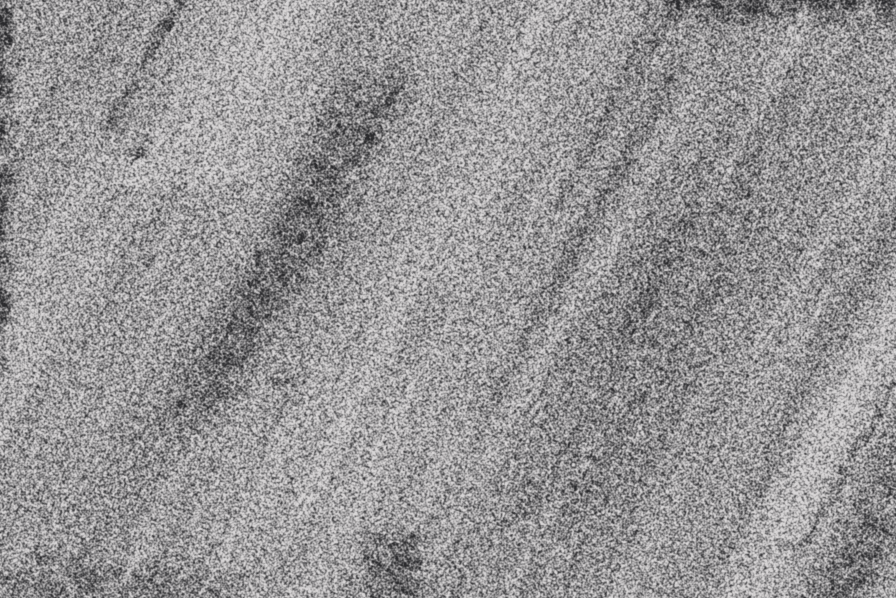
Reproduce this texture procedurally as a Shadertoy shader.

```glsl
// Pale chalk rubbed over dark rough paper in broad slanted strokes.
// A sheared frame turns the strokes into upright soft boxes; their summed
// pressure plus fine gradient-noise grain decides how much chalk sticks.

const vec3 PAPER = vec3(0.165, 0.165, 0.175);
const vec3 CHALK = vec3(0.845, 0.836, 0.838);
const float SLANT = 0.55;      // sideways run of a stroke per unit of height
const float PRESSURE = 0.605;  // mean chalk cover
const int STROKES = 30;

// Two random values in 0..1 for an integer cell
vec2 hash2(ivec2 cell, uint seed) {
    uvec2 v = uvec2(cell) * 1664525u + uvec2(seed, seed * 7u + 101u);
    v.x += v.y * 1664525u;
    v.y += v.x * 1664525u;
    v ^= v >> 16u;
    v.x += v.y * 1664525u;
    v.y += v.x * 1664525u;
    v ^= v >> 16u;
    return vec2(v & 65535u) / 65535.0;
}

float cornerSlope(ivec2 cell, vec2 offset, uint seed) {
    float angle = 6.2832 * hash2(cell, seed).x;
    return dot(vec2(cos(angle), sin(angle)), offset);
}

// Gradient noise, about -0.7..0.7
float gradientNoise(vec2 p, uint seed) {
    ivec2 cell = ivec2(floor(p));
    vec2 f = fract(p);
    vec2 u = f * f * f * (f * (f * 6.0 - 15.0) + 10.0);
    float a = cornerSlope(cell, f, seed);
    float b = cornerSlope(cell + ivec2(1, 0), f - vec2(1, 0), seed);
    float c = cornerSlope(cell + ivec2(0, 1), f - vec2(0, 1), seed);
    float d = cornerSlope(cell + ivec2(1, 1), f - vec2(1, 1), seed);
    return mix(mix(a, b, u.x), mix(c, d, u.x), u.y);
}

vec2 rotate(vec2 p, float angle) {
    float c = cos(angle), s = sin(angle);
    return vec2(c * p.x - s * p.y, s * p.x + c * p.y);
}

// Box of half size h around c, fading over the width soft
float softBox(vec2 p, vec2 c, vec2 h, vec2 soft) {
    vec2 d = abs(p - c) - h;
    vec2 m = 1.0 - smoothstep(-soft, soft, d);
    return m.x * m.y;
}

// Small random strokes with blunt level ends
float scatteredStrokes(vec2 q, float aspect) {
    float sum = 0.0;
    for (int i = 0; i < STROKES; i++) {
        vec2 place = hash2(ivec2(i, 3), 11u);
        vec2 shape = hash2(ivec2(i, 8), 23u);
        vec2 centre = vec2(mix(-SLANT, aspect, place.x), place.y);
        vec2 halfSize = vec2(mix(0.008, 0.035, shape.x), mix(0.08, 0.3, shape.y));
        float weight = mix(-0.07, 0.07, fract(shape.x * 17.0));
        sum += weight * softBox(q, centre, halfSize, vec2(0.008, 0.01));
    }
    return sum;
}

// Areas of heavier chalk, q is sheared
float heavyChalk(vec2 q) {
    vec2 soft = vec2(0.03, 0.04);
    return 0.08 * softBox(q, vec2(-0.07, 0.88), vec2(0.12, 0.19), vec2(0.03, 0.01))
         + 0.07 * softBox(q, vec2(-0.19, 0.42), vec2(0.05, 0.33), soft)
         + 0.09 * softBox(q, vec2(1.235, 0.32), vec2(0.050, 0.36), vec2(0.025, 0.02))
         + 0.04 * softBox(q, vec2(0.42, 0.50), vec2(0.10, 0.60), soft);
}

// Areas where the paper shows: q is sheared, p is upright
float bareAreas(vec2 q, vec2 p, float aspect) {
    vec2 soft = vec2(0.035, 0.05);
    vec2 crisp = vec2(0.010);
    float slanted = 0.13 * softBox(q, vec2(0.16, 0.58), vec2(0.055, 0.29), soft)
        + 0.15 * softBox(q, vec2(-0.25, 0.92), vec2(0.012, 0.14), crisp)
        + 0.07 * softBox(q, vec2(0.85, 0.40), vec2(0.10, 0.45), vec2(0.08, 0.15))
        + 0.08 * softBox(q, vec2(0.64, 0.60), vec2(0.015, 0.30), soft)
        + 0.20 * softBox(q, vec2(1.297, 0.29), vec2(0.005, 0.20), crisp)
        + 0.12 * softBox(q, vec2(1.40, 0.12), vec2(0.05, 0.25), soft);
    float rim = 0.26 * softBox(p, vec2(aspect - 0.16, 1.01), vec2(0.22, 0.035), vec2(0.06, 0.04))
        + 0.24 * softBox(p, vec2(0.0, 0.72), vec2(0.016, 0.32), vec2(0.02, 0.12))
        + 0.10 * softBox(p, vec2(0.18, 0.02), vec2(0.22, 0.030), crisp)
        + 0.20 * softBox(p, vec2(0.10, 0.066), vec2(0.04, 0.005), crisp);
    float ends = 0.17 * softBox(p, vec2(0.66, 0.05), vec2(0.045, 0.055), vec2(0.02))
        + 0.22 * softBox(p, vec2(0.23, 0.745), vec2(0.022, 0.008), crisp)
        + 0.20 * softBox(p, vec2(0.47, 0.365), vec2(0.025, 0.006), crisp)
        + 0.20 * softBox(p, vec2(1.33, 0.085), vec2(0.025, 0.006), crisp);
    return slanted + rim + ends;
}

// Streaks stretched along the strokes
float streaks(vec2 q) {
    return 0.07 * gradientNoise(q * vec2(9.0, 1.3), 31u)
         + 0.08 * gradientNoise(q * vec2(24.0, 2.5), 37u)
         + 0.08 * gradientNoise(q * vec2(65.0, 8.0), 41u);
}

// Paper tooth, turned so that no lattice lines up with the canvas
float paperGrain(vec2 p) {
    return 0.40 * gradientNoise(rotate(p, 0.6) * 160.0, 53u)
         + 0.42 * gradientNoise(rotate(p, 1.1) * 260.0, 59u)
         + 0.18 * gradientNoise(rotate(p, 0.3) * 75.0, 61u);
}

void mainImage(out vec4 fragColor, in vec2 fragCoord) {
    vec2 p = fragCoord / iResolution.y;
    float aspect = iResolution.x / iResolution.y;
    vec2 ragged = p + 0.016 * vec2(gradientNoise(p * 45.0, 67u), gradientNoise(p * 45.0, 71u));
    vec2 q = vec2(ragged.x - SLANT * ragged.y, ragged.y);
    // Clumps break the bare areas into flecks
    float clumps = gradientNoise(rotate(p, 0.9) * 34.0, 73u);
    float bare = bareAreas(q, ragged, aspect) * (1.0 + 1.5 * clumps);
    float flecks = 0.30 * smoothstep(0.15, 0.6, gradientNoise(rotate(p, 0.5) * 55.0, 79u));
    float cover = PRESSURE + heavyChalk(q) - bare - flecks * (0.3 + 3.0 * bare)
                + scatteredStrokes(q, aspect) + streaks(q) + paperGrain(p);
    fragColor = vec4(mix(PAPER, CHALK, smoothstep(0.0, 1.0, cover)), 1.0);
}
```
